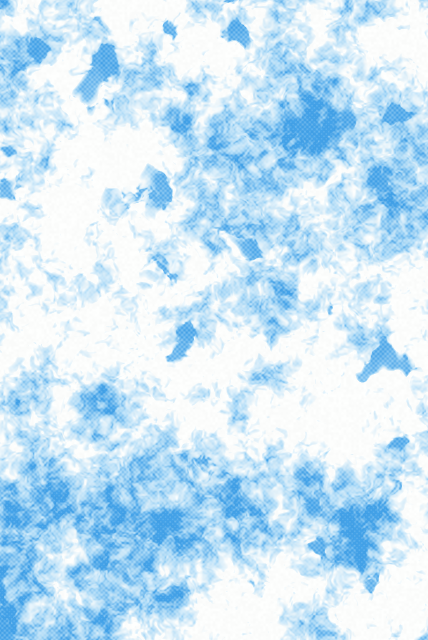
Reproduce this texture procedurally as a WebGL 1 fragment shader.

```glsl
precision highp float;

uniform vec2 u_resolution;

// Lengths are in canvas widths; ink is measured in levels from 0 to 5.
#define CLOUD_FREQ 3.6
#define CLOUD_AMP 4.7
#define OCTAVE_GAIN 0.84
#define MEAN_INK 1.1
#define SPOT_FREQ 13.0
#define SPOT_LIMIT 0.86
#define SPOT_INK 4.6
#define RAGGEDNESS 0.022
#define SCREEN_FREQ 128.0
#define SCREEN_DEPTH 0.55
#define PAPER_GRAIN 0.02

const vec3 PAPER = vec3(0.988, 0.992, 0.988);
const vec3 PALE_BLUE = vec3(0.67, 0.85, 0.965);
const vec3 DEEP_BLUE = vec3(0.26, 0.63, 0.905);
const mat2 TURN = mat2(0.8, 0.6, -0.6, 0.8);

float hash(vec2 p) {
  vec3 q = fract(vec3(p.xyx) * 0.1031);
  q += dot(q, q.yzx + 33.33);
  return fract((q.x + q.y) * q.z);
}

float valueNoise(vec2 p) {
  vec2 cell = floor(p);
  vec2 f = fract(p);
  f = f * f * (3.0 - 2.0 * f);
  float low = mix(hash(cell), hash(cell + vec2(1.0, 0.0)), f.x);
  float high = mix(hash(cell + vec2(0.0, 1.0)), hash(cell + 1.0), f.x);
  return mix(low, high, f.y);
}

// Uneven displacement that tears the outlines of clouds and spots
vec2 ragged(vec2 p) {
  vec2 coarse = vec2(valueNoise(p * 19.0 + 7.0), valueNoise(p * 19.0 + 53.0));
  vec2 fine = vec2(valueNoise(p * 58.0 + 31.0), valueNoise(p * 58.0 + 91.0));
  return p + RAGGEDNESS * (coarse + 0.5 * fine - 0.75);
}

// Sponged wash: broad clouds down to speckle
float washInk(vec2 p) {
  float ink = MEAN_INK;
  float amp = CLOUD_AMP;
  vec2 q = p * CLOUD_FREQ + 11.0;
  for (int i = 0; i < 6; i++) {
    ink += amp * (valueNoise(q) - 0.5);
    q = TURN * q * 2.1 + 17.3;
    amp *= OCTAVE_GAIN;
  }
  return ink;
}

// Small saturated dabs, more frequent inside the clouds
float spotMask(vec2 p, float ink) {
  float dab = valueNoise(TURN * p * SPOT_FREQ + 71.0);
  dab += 0.035 * (clamp(ink, 0.0, 5.0) - 1.5);
  return smoothstep(SPOT_LIMIT - 0.04, SPOT_LIMIT + 0.04, dab);
}

// Diagonal dot screen, from -1 to 1
float dotScreen(vec2 p) {
  vec2 q = p * SCREEN_FREQ * 6.28318;
  vec2 diagonal = vec2(q.x + q.y, q.x - q.y) * 0.7071;
  return 0.5 * (cos(diagonal.x) + cos(diagonal.y));
}

vec3 inkColour(float ink) {
  vec3 light = mix(PAPER, PALE_BLUE, clamp(ink / 2.5, 0.0, 1.0));
  return mix(light, DEEP_BLUE, clamp(ink / 2.5 - 1.0, 0.0, 1.0));
}

void main() {
  vec2 p = gl_FragCoord.xy / u_resolution.x;
  vec2 torn = ragged(p);

  float ink = washInk(torn);
  ink = mix(ink, SPOT_INK, 0.85 * spotMask(torn, ink));

  // The screen shows most where ink is dense
  ink = clamp(ink, 0.0, 5.0);
  ink -= SCREEN_DEPTH * dotScreen(p) * smoothstep(0.2, 4.0, ink);

  float grain = valueNoise(p * 170.0 + 5.0) - 0.5;
  gl_FragColor = vec4(inkColour(ink) + PAPER_GRAIN * grain, 1.0);
}
```
